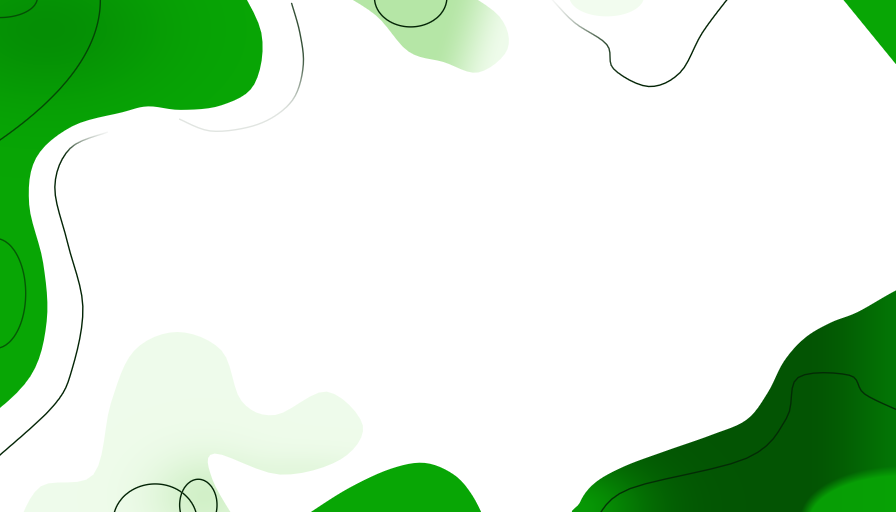
Give the GLSL for this background, as a WebGL 2 fragment shader.

```glsl
#version 300 es
precision highp float;
// Flowing green blobs and thin contour lines around an empty white centre.

uniform vec2 u_resolution;
out vec4 fragColor;

// Layout grid: the canvas spans GRID units, y runs down from the top edge.
const vec2 GRID = vec2(768.0, 438.0);
const int STEPS = 6;              // straight pieces per spline span
const float LINE_HALF_WIDTH = 0.6;

const vec3 WHITE = vec3(1.0);
const vec3 LEAF = vec3(0.03, 0.65, 0.02);
const vec3 MOSS = vec3(0.01, 0.48, 0.02);
const vec3 FOREST = vec3(0.01, 0.33, 0.01);
const vec3 MINT = vec3(0.71, 0.90, 0.65);
const vec3 MIST = vec3(0.935, 0.985, 0.92);
const vec3 INK = vec3(0.01, 0.14, 0.02);

// Outlines of the filled shapes, as spline knots.
const vec2 LEFT_BLOB[16] = vec2[16](
  vec2(200, -20), vec2(224, 28), vec2(218, 72), vec2(190, 90),
  vec2(155, 94), vec2(127, 91), vec2(105, 96), vec2(62, 108),
  vec2(31, 135), vec2(25, 175), vec2(37, 225), vec2(40, 275),
  vec2(26, 322), vec2(-15, 360), vec2(-60, 380), vec2(-60, -60));
const vec2 RIGHT_BLOB[16] = vec2[16](
  vec2(800, 232), vec2(765, 250), vec2(735, 267), vec2(712, 276),
  vec2(690, 289), vec2(672, 309), vec2(658, 336), vec2(640, 359),
  vec2(610, 372), vec2(570, 386), vec2(535, 399), vec2(510, 413),
  vec2(497, 430), vec2(494, 450), vec2(560, 520), vec2(830, 520));
const vec2 MIST_BLOB[16] = vec2[16](
  vec2(15, 450), vec2(35, 416), vec2(80, 406), vec2(95, 345),
  vec2(115, 300), vec2(152, 284), vec2(190, 300), vec2(207, 343),
  vec2(236, 355), vec2(280, 335), vec2(311, 364), vec2(292, 393),
  vec2(240, 406), vec2(184, 388), vec2(182, 410), vec2(205, 450));
const vec2 TOP_BLOB[8] = vec2[8](
  vec2(285, -10), vec2(322, 13), vec2(350, 44), vec2(380, 53),
  vec2(410, 62), vec2(435, 42), vec2(428, 14), vec2(390, -12));
const vec2 BOTTOM_BLOB[8] = vec2[8](
  vec2(250, 450), vec2(268, 437), vec2(300, 417), vec2(335, 401),
  vec2(364, 396), vec2(389, 406), vec2(405, 424), vec2(418, 450));

// Contour lines, as spline knots.
const vec2 LEFT_LINE[8] = vec2[8](
  vec2(92, 113), vec2(60, 127), vec2(47, 160), vec2(58, 208),
  vec2(71, 262), vec2(62, 315), vec2(46, 347), vec2(-2, 391));
const vec2 ARC_LINE[8] = vec2[8](
  vec2(250, 3), vec2(257, 28), vec2(260, 55), vec2(253, 82),
  vec2(236, 99), vec2(212, 109), vec2(180, 112), vec2(154, 102));
const vec2 DIP_LINE[8] = vec2[8](
  vec2(470, -4), vec2(492, 19), vec2(520, 38), vec2(526, 59),
  vec2(556, 74), vec2(583, 62), vec2(602, 28), vec2(626, -4));
const vec2 RIGHT_LINE[8] = vec2[8](
  vec2(512, 442), vec2(540, 418), vec2(640, 392), vec2(674, 358),
  vec2(684, 323), vec2(728, 321), vec2(741, 337), vec2(772, 352));

float pixel; // size of one pixel in grid units

// Adds one segment: x holds the squared distance, y the inside sign.
void addSegment(vec2 p, vec2 a, vec2 b, inout vec2 field) {
  vec2 ab = b - a, ap = p - a;
  vec2 gap = ap - ab * clamp(dot(ap, ab) / dot(ab, ab), 0.0, 1.0);
  field.x = min(field.x, dot(gap, gap));
  if ((a.y > p.y) != (b.y > p.y) && ap.x < ap.y * ab.x / ab.y) field.y = -field.y;
}

// Adds a Catmull-Rom span from b to c.
void addSpan(vec2 p, vec2 a, vec2 b, vec2 c, vec2 d, inout vec2 field) {
  vec2 last = b;
  for (int i = 1; i <= STEPS; i++) {
    float t = float(i) / float(STEPS);
    vec2 next = b + 0.5 * t * (c - a + t * (2.0 * a - 5.0 * b + 4.0 * c - d
              + t * (3.0 * (b - c) + d - a)));
    addSegment(p, last, next, field);
    last = next;
  }
}

// Signed distance to a spline whose ends are joined by a straight edge.
float spline(vec2 p, vec2 k[16]) {
  vec2 field = vec2(1e6, 1.0);
  for (int i = 0; i < 15; i++)
    addSpan(p, k[max(i - 1, 0)], k[i], k[i + 1], k[min(i + 2, 15)], field);
  addSegment(p, k[15], k[0], field);
  return sqrt(field.x) * field.y;
}

// Signed distance to a short spline; the joining edge affects the sign only.
float spline(vec2 p, vec2 k[8]) {
  vec2 field = vec2(1e6, 1.0);
  for (int i = 0; i < 7; i++)
    addSpan(p, k[max(i - 1, 0)], k[i], k[i + 1], k[min(i + 2, 7)], field);
  float nearest = field.x;
  addSegment(p, k[7], k[0], field);
  return sqrt(nearest) * field.y;
}

float ellipse(vec2 p, vec2 centre, vec2 radii) {
  vec2 q = (p - centre) / radii;
  return (dot(q, q) - 1.0) / max(2.0 * length(q / radii), 1e-4);
}

// Distance to a sideways parabola with its tip on the top edge.
float parabola(vec2 p, float tip, float bend) {
  return (p.x - tip + bend * p.y * p.y) / length(vec2(1.0, 2.0 * bend * p.y));
}

float fill(float d) { return clamp(0.5 - d / pixel, 0.0, 1.0); }
float stroke(float d) { return fill(abs(d) - LINE_HALF_WIDTH); }
float glow(vec2 p, vec2 centre, vec2 radii) {
  vec2 q = (p - centre) / radii;
  return exp(-dot(q, q));
}

// Pale shapes, bright green shapes, then the dark corner.
vec3 paintShapes(vec2 p) {
  vec3 mist = mix(MIST, MINT, 0.5 * glow(p, vec2(175, 425), vec2(45, 35)));
  mist = mix(mist, MINT, 0.2 * glow(p, vec2(265, 405), vec2(60, 18)));
  vec3 color = mix(WHITE, mist, fill(spline(p, MIST_BLOB)));
  vec3 mint = mix(MINT, MIST, smoothstep(385.0, 445.0, p.x + 0.3 * p.y));
  color = mix(color, mint, fill(spline(p, TOP_BLOB)));
  color = mix(color, MIST, 0.8 * fill(ellipse(p, vec2(520, -3), vec2(32, 17))));
  vec3 leaf = mix(LEAF, MOSS, 0.55 * glow(p, vec2(40, 25), vec2(100, 60)));
  color = mix(color, leaf, fill(spline(p, LEFT_BLOB)));
  color = mix(color, LEAF, fill(spline(p, BOTTOM_BLOB)));
  color = mix(color, LEAF, fill(dot(p - vec2(723, 0), vec2(-0.774, 0.633))));
  vec3 forest = mix(FOREST, MOSS, smoothstep(690.0, 790.0, p.x));
  forest = mix(forest, LEAF, 0.85 * glow(p, vec2(490, 435), vec2(65, 40)));
  forest = mix(forest, LEAF, 0.9 * fill(0.1 * ellipse(p, vec2(775, 445), vec2(85, 42))));
  return mix(color, forest, fill(spline(p, RIGHT_BLOB)));
}

// Contour lines, some fading out along their length.
float drawLines(vec2 p) {
  float ink = stroke(spline(p, LEFT_LINE)) * smoothstep(110.0, 135.0, p.y);
  ink = max(ink, stroke(spline(p, ARC_LINE)) * mix(0.8, 0.12, smoothstep(40.0, 100.0, p.y)));
  ink = max(ink, stroke(spline(p, DIP_LINE)) * smoothstep(465.0, 540.0, p.x));
  ink = max(ink, 0.85 * stroke(spline(p, RIGHT_LINE)));
  ink = max(ink, 0.7 * stroke(parabola(p, 86.0, 0.006)) * step(p.y, 130.0));
  ink = max(ink, 0.6 * stroke(ellipse(p, vec2(-4, 251), vec2(26, 47))));
  ink = max(ink, 0.6 * stroke(ellipse(p, vec2(0, -2), vec2(32, 17))));
  ink = max(ink, stroke(ellipse(p, vec2(352, -2), vec2(31, 25))));
  ink = max(ink, stroke(ellipse(p, vec2(133, 446), vec2(36, 32))));
  return max(ink, stroke(ellipse(p, vec2(170, 432), vec2(16, 22))));
}

void main() {
  vec2 p = gl_FragCoord.xy / u_resolution * GRID;
  p.y = GRID.y - p.y;
  pixel = GRID.y / u_resolution.y;
  fragColor = vec4(mix(paintShapes(p), INK, drawLines(p)), 1.0);
}
```
